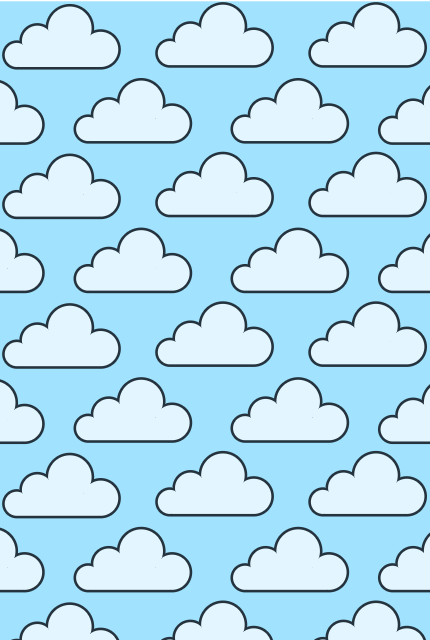
This pattern is drawn by a Shadertoy shader. Its source:

```glsl
// Lengths are in hundredths of the canvas width
#define ROW_PERIOD 34.79
#define LINE_HALF 0.30
#define SPACING_EVEN 35.6
#define SPACING_ODD 36.5
#define EDGE_NUDGE 2.2
#define TOP_STRIP 0.3
#define SKY vec3(0.63, 0.89, 1.00)
#define CLOUD vec3(0.89, 0.96, 1.00)
#define INK vec3(0.14, 0.20, 0.24)

float sdCircle(vec2 p, vec2 center, float radius) {
    return length(p - center) - radius;
}

float sdBox(vec2 p, vec2 center, vec2 halfSize) {
    vec2 q = abs(p - center) - halfSize;
    return length(max(q, 0.0)) + min(max(q.x, q.y), 0.0);
}

// Four puffs on a flat base; the origin is the lower left of the outline
float sdCloud(vec2 p) {
    float d = sdBox(p, vec2(12.86, 2.91), vec2(9.75, 2.91));
    d = min(d, sdCircle(p, vec2(3.10, 3.10), 3.10));
    d = min(d, sdCircle(p, vec2(7.88, 6.33), 3.88));
    d = min(d, sdCircle(p, vec2(15.44, 9.30), 5.36));
    d = min(d, sdCircle(p, vec2(22.61, 4.39), 4.39));
    // Hidden core closes the seam between the puffs
    return min(d, sdCircle(p, vec2(13.05, 5.43), 3.23));
}

// Row index of the cloud around a depth below the top edge
float rowIndex(float depth, float firstBase) {
    return floor((depth - firstBase + 25.0) / ROW_PERIOD);
}

// Three clouds per row, the first one hanging slightly lower
float evenRows(vec2 p) {
    float base = 15.45;
    base += rowIndex(p.y, base) * ROW_PERIOD;
    float d = 1e3;
    for (int i = 0; i < 3; i++) {
        float drop = i == 0 ? 0.43 : 0.0;
        float left = 0.80 + float(i) * SPACING_EVEN;
        d = min(d, sdCloud(vec2(p.x - left, base + drop - p.y)));
    }
    return d;
}

// Four clouds per row, the outer two cut by the sides and pulled inward
float oddRows(vec2 p) {
    float base = 33.10;
    float row = rowIndex(p.y, base);
    base += row * ROW_PERIOD;
    float d = 1e3;
    for (int i = 0; i < 4; i++) {
        float column = float(i) - 1.5;
        bool outer = abs(column) > 1.0;
        float left = 35.65 + column * SPACING_ODD;
        left -= outer ? sign(column) * EDGE_NUDGE : 0.0;
        float drop = outer && mod(row, 2.0) < 0.5 ? 0.29 : 0.0;
        d = min(d, sdCloud(vec2(p.x - left, base + drop - p.y)));
    }
    return d;
}

float coverage(float d, float pixel) {
    return clamp(0.5 - d / pixel, 0.0, 1.0);
}

void mainImage(out vec4 fragColor, in vec2 fragCoord) {
    float pixel = 100.0 / iResolution.x;
    // Depth is measured downward from the top edge
    vec2 p = vec2(fragCoord.x, iResolution.y - fragCoord.y) * pixel;
    float d = min(evenRows(p), oddRows(p));

    // Sky with a pale upper rim, then fill, then outline
    vec3 color = mix(SKY, vec3(1.0), coverage(p.y - TOP_STRIP, pixel));
    color = mix(color, CLOUD, coverage(d, pixel));
    color = mix(color, INK, coverage(abs(d) - LINE_HALF, pixel));
    fragColor = vec4(color, 1.0);
}
```
